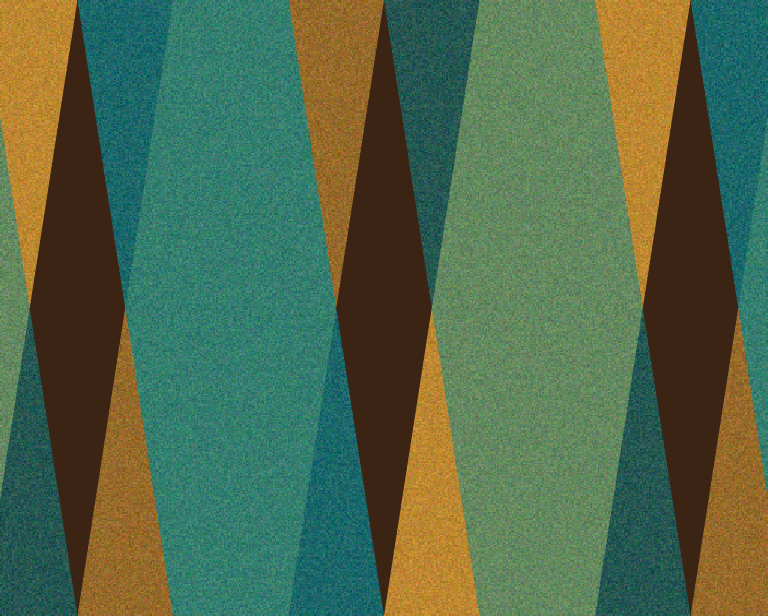
Give the GLSL for this pattern, as a Shadertoy shader.

```glsl
// Tall dark diamonds between wide hexagons, with slim gold and teal triangles
// where their slanted edges cross. One folded distance per column sets each
// region; hue and brightness alternate by parity, with fine grain on top.

vec3 hash3(vec2 p) {
    vec3 q = fract(p.xyx * vec3(0.1031, 0.1030, 0.0973));
    q += dot(q, q.yxz + 33.33);
    return fract((q.xxy + q.yzz) * q.zyx);
}

// Colour of the triangle beside a diamond, by quadrant and column parity
vec3 triangleColor(vec2 q, bool oddColumn) {
    bool gold = q.x * q.y < 0.0;
    bool bright = (q.y > 0.0) == oddColumn;
    if (gold) return bright ? vec3(0.74, 0.53, 0.19) : vec3(0.59, 0.415, 0.165);
    return bright ? vec3(0.105, 0.405, 0.415) : vec3(0.14, 0.34, 0.32);
}

void mainImage(out vec4 fragColor, in vec2 fragCoord) {
    vec2 p = (fragCoord - 0.5 * iResolution.xy) / iResolution.y;
    float pixel = 1.0 / iResolution.y;

    // Fold into columns centred on the diamonds
    float period = 0.4976;
    float column = floor(p.x / period + 0.5);
    vec2 q = vec2(p.x - column * period, p.y);
    bool oddColumn = mod(column, 2.0) > 0.5;

    // Crossing edges: the diamond narrows while the triangles widen
    float inner = 0.0775 * (1.0 - 2.0 * abs(q.y));
    float outer = 0.0775 * (1.0 + 2.0 * abs(q.y));
    float diamond = smoothstep(-0.6, 0.6, (inner - abs(q.x)) / pixel);
    float triangle = smoothstep(-0.6, 0.6, (outer - abs(q.x)) / pixel);

    // Hexagons alternate between sage and teal
    bool sage = mod(floor(p.x / period), 2.0) < 0.5;
    vec3 color = sage ? vec3(0.39, 0.535, 0.375) : vec3(0.205, 0.495, 0.435);
    color = mix(color, triangleColor(q, oddColumn), triangle);

    // Coloured grain on everything but the diamonds
    vec3 grain = hash3(floor(fragCoord / iResolution.y * 410.0)) - 0.5;
    color += 0.13 * grain + 0.05 * grain.x;
    color = mix(color, vec3(0.235, 0.143, 0.082), diamond);

    fragColor = vec4(color, 1.0);
}
```
